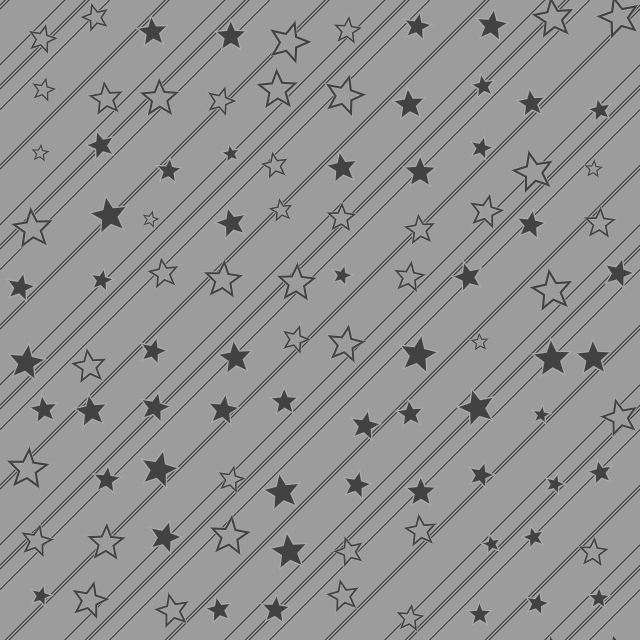
A WebGL 2 fragment shader for this pattern:

```glsl
#version 300 es
precision highp float;
// Grey wrapping paper: fine diagonal pinstripes under a 10 by 10 grid of
// jittered five-pointed stars, some solid with a pale rim, some outlined.
// Stripes come from a folded diagonal coordinate, stars from a folded angle.

uniform vec2 u_resolution;
out vec4 outColor;

const float TAU = 6.28319;
const float GRID = 10.0;
const vec3 PAPER = vec3(0.61);
const vec3 INK = vec3(0.26);
const vec3 RIM = vec3(0.67);

vec3 hash3(vec2 cell) {
  vec3 q = fract(cell.xyx * vec3(0.1031, 0.1030, 0.0973) + 0.137);
  q += dot(q, q.yxz + 33.33);
  return fract((q.xxy + q.yzz) * q.zyx);
}

// Coverage of the region d < 0, softened over one pixel.
float cover(float d, float pixel) {
  return clamp(0.5 - d / pixel, 0.0, 1.0);
}

// Signed distance to a star's edge lines, so offsets keep sharp points.
float starDistance(vec2 p, float radius) {
  float sector = TAU / 5.0;
  float angle = abs(mod(atan(p.x, p.y) + 0.5 * sector, sector) - 0.5 * sector);
  vec2 folded = length(p) * vec2(sin(angle), cos(angle));
  vec2 tip = vec2(0.0, 1.0);
  vec2 notch = 0.45 * vec2(sin(0.5 * sector), cos(0.5 * sector));
  vec2 edge = normalize(notch - tip);
  return dot(folded - tip * radius, vec2(-edge.y, edge.x));
}

// Distance to the nearest stripe: pairs at 0 and 1/2, singles beside the latter.
float stripeDistance(vec2 uv) {
  float fold = abs(fract(4.0 * (uv.x - uv.y) - 0.045) - 0.5);
  float period = 0.25 / sqrt(2.0);
  float pair = abs(min(fold, 0.5 - fold) * period - 0.0021);
  float single = abs(fold - 0.14) * period;
  return min(pair, single);
}

vec3 drawStar(vec3 color, vec2 uv, vec2 cell, float pixel) {
  vec2 id = mod(cell, GRID);
  vec3 place = hash3(id + 3.7);
  vec3 style = hash3(id + 51.3);
  bool solid = style.x < 0.54;

  // Position, tilt and size of this star
  vec2 center = (cell + 0.5 + 0.46 * (place.xy - 0.5)) / GRID;
  float tilt = 0.6 * (place.z - 0.5);
  float size = pow(style.y, 0.75);
  float radius = solid ? mix(0.0115, 0.029, size) : mix(0.014, 0.036, size);
  vec2 p = uv - center;
  p = mat2(cos(tilt), sin(tilt), -sin(tilt), cos(tilt)) * p;
  float d = starDistance(p, radius);

  // Pale rim, then the body; outlined stars hide the stripes behind them
  color = mix(color, RIM, cover(d - (solid ? 0.002 : 0.001), pixel));
  color = mix(color, INK, cover(d, pixel));
  if (!solid) {
    float stroke = 0.0008 + 0.075 * radius;
    color = mix(color, RIM, cover(d + stroke, pixel));
    color = mix(color, PAPER, cover(d + stroke + 0.001, pixel));
  }
  return color;
}

void main() {
  vec2 uv = gl_FragCoord.xy / u_resolution.y;
  float pixel = 1.0 / u_resolution.y;

  // Stripes with a faint light fringe
  float stripe = stripeDistance(uv);
  vec3 color = mix(PAPER, RIM, 0.85 * cover(stripe - 0.0024, pixel));
  color = mix(color, INK, cover(stripe - 0.001, pixel));

  // Stars from this cell and its neighbours
  vec2 home = floor(uv * GRID);
  for (int y = -1; y <= 1; y++) {
    for (int x = -1; x <= 1; x++) {
      color = drawStar(color, uv, home + vec2(x, y), pixel);
    }
  }
  outColor = vec4(color, 1.0);
}
```
